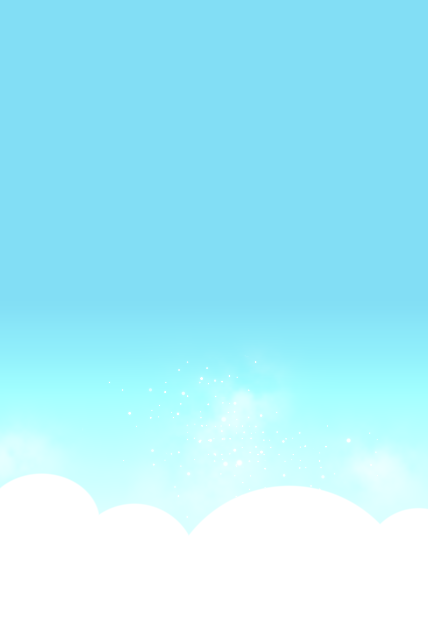
Write a WebGL 2 fragment shader that draws this background.

```glsl
#version 300 es
precision highp float;
// Calm blue sky brightening to pale cyan above a bank of round white clouds.
// Stacked smoothsteps form the sky, value noise shapes the soft mist,
// hashed grid cells scatter sparkles, and ellipse distances cut the clouds.

uniform vec2 u_resolution;
out vec4 fragColor;

const vec3 SKY_BLUE = vec3(0.51, 0.87, 0.96);
const vec3 SOFT_BLUE = vec3(0.555, 0.925, 0.98);
const vec3 BRIGHT_CYAN = vec3(0.63, 1.0, 1.0);
const vec3 PALE_CYAN = vec3(0.85, 1.0, 1.0);
const vec3 WHITE = vec3(1.0);

float hash(vec2 p) {
    vec3 q = fract(p.xyx * 0.1031);
    q += dot(q, q.yzx + 33.33);
    return fract((q.x + q.y) * q.z);
}

float valueNoise(vec2 p) {
    vec2 cell = floor(p);
    vec2 f = fract(p);
    f = f * f * (3.0 - 2.0 * f);
    float low = mix(hash(cell), hash(cell + vec2(1, 0)), f.x);
    float high = mix(hash(cell + vec2(0, 1)), hash(cell + vec2(1, 1)), f.x);
    return mix(low, high, f.y);
}

float fbm(vec2 p) {
    float sum = 0.0;
    float amplitude = 0.5;
    for (int i = 0; i < 4; i++) {
        sum += amplitude * valueNoise(p);
        p = p * 2.03 + 7.1;
        amplitude *= 0.5;
    }
    return sum;
}

// Gaussian falloff around an elliptical centre
float glow(vec2 p, vec2 center, vec2 radius) {
    vec2 q = (p - center) / radius;
    return exp(-dot(q, q));
}

float segmentDistance(vec2 p, vec2 a, vec2 b) {
    vec2 ab = b - a;
    return length(p - a - ab * clamp(dot(p - a, ab) / dot(ab, ab), 0.0, 1.0));
}

// Approximate signed distance to an ellipse
float ellipseDistance(vec2 p, vec2 center, vec2 radius) {
    return (length((p - center) / radius) - 1.0) * min(radius.x, radius.y);
}

vec3 skyColor(float y) {
    vec3 color = mix(SKY_BLUE, SOFT_BLUE, smoothstep(0.54, 0.455, y));
    color = mix(color, BRIGHT_CYAN, smoothstep(0.475, 0.375, y));
    return mix(color, PALE_CYAN, clamp((0.395 - y) / 0.19, 0.0, 1.0));
}

float mistAmount(vec2 p) {
    float mist = 0.50 * glow(p, vec2(0.352, 0.325), vec2(0.085, 0.080));
    mist += 0.28 * glow(p, vec2(0.400, 0.395), vec2(0.045, 0.045));
    mist += 0.50 * glow(p, vec2(0.025, 0.285), vec2(0.070, 0.050));
    mist += 0.50 * glow(p, vec2(0.585, 0.265), vec2(0.075, 0.055));
    mist += 0.25 * glow(p, vec2(0.300, 0.230), vec2(0.110, 0.050));
    return mist * smoothstep(0.1, 0.8, fbm(p * 22.0)) * 1.3;
}

// One hashed dot with a faint halo per grid cell
float sparkleLayer(vec2 p, float cellSize, float density, float seed) {
    vec2 cell = floor(p / cellSize);
    vec2 offset = vec2(hash(cell + seed), hash(cell + seed + 31.0));
    vec2 center = (cell + 0.3 + 0.4 * offset) * cellSize;
    float radius = cellSize * mix(0.07, 0.15, hash(cell + seed + 57.0));
    float d = length(p - center) / radius;
    float lit = step(hash(cell + seed + 83.0), density);
    float brightness = mix(0.4, 1.0, hash(cell + seed + 97.0));
    return lit * brightness * (smoothstep(1.3, 0.5, d) + 0.25 * exp(-d * d * 0.5));
}

float sparkleAmount(vec2 p) {
    float cluster = glow(p, vec2(0.350, 0.325), vec2(0.095, 0.100));
    float trail = exp(-40.0 * segmentDistance(p, vec2(0.28, 0.33), vec2(0.50, 0.27)));
    float side = glow(p, vec2(0.590, 0.290), vec2(0.040, 0.030));
    float density = 0.28 * cluster + 0.35 * trail + 0.12 * side;
    return sparkleLayer(p, 0.011, density, 3.0)
         + sparkleLayer(p, 0.019, density * 0.75, 19.0)
         + sparkleLayer(p, 0.033, density * 0.80, 41.0);
}

float cloudDistance(vec2 p) {
    float d = p.y - 0.163;
    d = min(d, ellipseDistance(p, vec2(0.065, 0.184), vec2(0.091, 0.076)));
    d = min(d, ellipseDistance(p, vec2(0.210, 0.115), vec2(0.098)));
    d = min(d, ellipseDistance(p, vec2(0.452, 0.043), vec2(0.198)));
    return min(d, ellipseDistance(p, vec2(0.654, 0.121), vec2(0.085)));
}

void main() {
    // Height spans 0 to 1
    vec2 p = gl_FragCoord.xy / u_resolution.y;
    float pixel = 1.0 / u_resolution.y;

    vec3 color = skyColor(p.y);
    color = mix(color, WHITE, clamp(mistAmount(p), 0.0, 1.0));
    color = mix(color, WHITE, clamp(sparkleAmount(p), 0.0, 1.0));
    color = mix(color, WHITE, smoothstep(pixel, -pixel, cloudDistance(p)));
    fragColor = vec4(color, 1.0);
}
```
